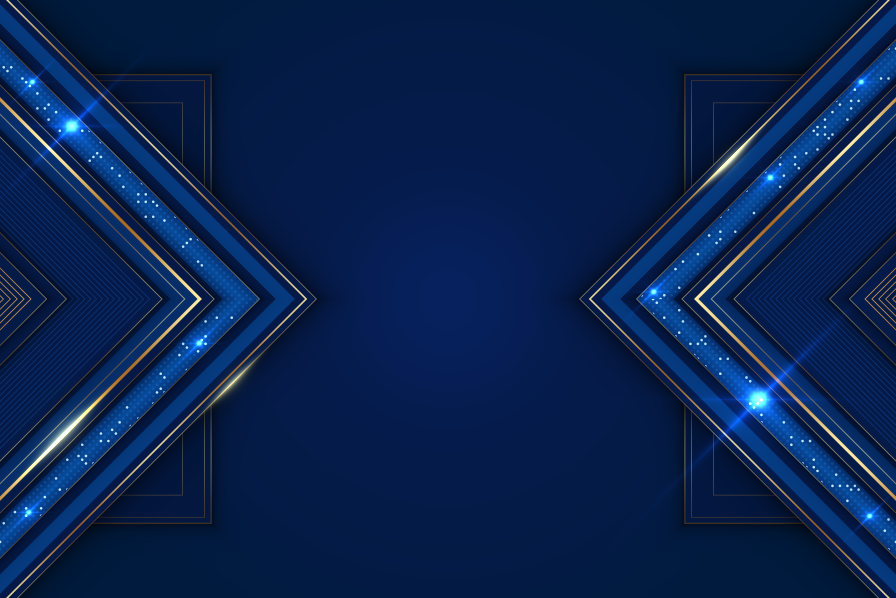
Give the GLSL for this background, as a Shadertoy shader.

```glsl
// Navy backdrop with mirrored gold-trimmed chevrons, dotted bands and star flares.

float hash(vec2 p) {
    return fract(sin(dot(p, vec2(127.1, 311.7))) * 43758.5453);
}

// Antialiased coverage of a signed distance
float fill(float d) {
    return clamp(0.5 - d * iResolution.y, 0.0, 1.0);
}

float stroke(float d, float halfWidth) {
    return fill(abs(d) - halfWidth);
}

// Soft-edged strip between two distances
float strip(float d, float inner, float outer) {
    return fill(inner - d) * fill(d - outer);
}

// Shadow cast outward from an edge
float shadow(float d, float reach) {
    return 1.0 - 0.5 * step(0.0, d) * exp(-max(d, 0.0) / reach);
}

vec3 goldTone(float y) {
    float sheen = 0.5 + 0.5 * cos(y * 24.7);
    return mix(vec3(0.68, 0.42, 0.12), vec3(1.0, 0.92, 0.62), sheen);
}

// Diagonal frame: x runs along the rising diagonal, y across it
vec2 diagonal(vec2 p) {
    return vec2(p.x + p.y, p.y - p.x) * 0.7071;
}

vec3 starFlare(vec2 p, float size) {
    p /= size;
    vec2 q = abs(diagonal(p)), a = abs(p);
    float rays = exp(-q.y / 0.0035 - q.x / 0.045)
               + 0.6 * exp(-a.y / 0.003 - a.x / 0.03)
               + 0.4 * exp(-q.x / 0.003 - q.y / 0.016);
    float r = length(p);
    return vec3(0.03, 0.33, 1.0) * (1.2 * rays + 0.5 * exp(-r / 0.02))
         + vec3(0.6, 0.85, 0.8) * exp(-r * r / 0.00008);
}

vec3 goldGlint(vec2 p, float len) {
    vec2 q = diagonal(p) / len;
    float body = exp(-q.x * q.x * 2.5 - abs(q.y) * 16.0 * (1.0 + 2.0 * q.x * q.x));
    return vec3(0.85, 0.8, 0.35) * body + vec3(0.3, 0.3, 0.35) * body * body;
}

void mainImage(out vec4 fragColor, in vec2 fragCoord) {
    vec2 p = (fragCoord - 0.5 * iResolution.xy) / iResolution.y;
    float edge = 0.5 * iResolution.x / iResolution.y - abs(p.x);
    float y = abs(p.y);
    float s = edge + y;
    vec3 gold = goldTone(y);

    // Radial backdrop with faint rings
    float r = length(p);
    float ringed = mix(r, floor(r * 16.0 + 0.5) / 16.0, 0.35);
    vec3 col = mix(vec3(0.025, 0.13, 0.37), vec3(0.02, 0.105, 0.29), smoothstep(0.0, 0.28, ringed));
    col = mix(col, vec3(0.0, 0.105, 0.24), smoothstep(0.25, 0.75, ringed));

    // Nested rectangles behind the chevrons
    float frame = max(edge - 0.353, y - 0.375);
    col *= shadow(frame, 0.012);
    col = mix(col, vec3(0.01, 0.09, 0.25), fill(frame));
    col = mix(col, gold * 0.8, 0.6 * stroke(frame, 0.0008));
    col = mix(col, gold * 0.8, 0.5 * stroke(max(edge - 0.342, y - 0.365), 0.0006));
    col = mix(col, gold * 0.8, 0.45 * stroke(max(edge - 0.305, y - 0.328), 0.0006));

    // Chevron body and its blue bands
    float d = (s - 0.529) * 0.7071;
    col *= shadow(d, 0.02);
    col = mix(col, vec3(0.015, 0.1, 0.28), fill(d));
    col = mix(col, vec3(0.02, 0.23, 0.5), strip(s, 0.461, 0.493));
    col = mix(col, vec3(0.02, 0.18, 0.42), strip(s, 0.285, 0.330));
    float across = abs(s - 0.403) / 0.031;
    col = mix(col, mix(vec3(0.03, 0.3, 0.62), vec3(0.02, 0.19, 0.45), across), strip(s, 0.372, 0.434));

    // Dots in the main band, a few of them sparkling
    vec2 grid = vec2(s, edge - y) / 0.0125;
    vec2 cell = floor(grid);
    float dotShape = fill((length(fract(grid) - 0.5) - 0.24) * 0.0088);
    float rnd = hash(cell + 40.0 * step(0.0, p.x) + 90.0 * step(0.0, p.y));
    vec3 dotColor = mix(vec3(0.08, 0.43, 0.78), vec3(0.75, 0.92, 1.0), step(0.86, rnd));
    col = mix(col, dotColor, dotShape * strip(s, 0.376, 0.43) * (0.45 + 0.55 * step(0.86, rnd)));

    // Inner panel of fine blue lines, then small gold lines at the border
    float comb = abs(fract(s / 0.0098) - 0.5) * 0.0098 * 0.7071;
    col = mix(col, vec3(0.05, 0.28, 0.6), 0.6 * fill(comb - 0.0007) * strip(s, 0.115, 0.252));
    float nest = abs(fract(s / 0.0115) - 0.5) * 0.0115 * 0.7071;
    col = mix(col, gold * vec3(0.95, 0.75, 0.5), 0.8 * fill(nest - 0.0007) * fill(s - 0.058));

    // Thin trims, each with a soft shadow outside it
    float trims[6] = float[6](0.529, 0.434, 0.358, 0.271, 0.111, 0.078);
    for (int i = 0; i < 6; i++) {
        float t = (s - trims[i]) * 0.7071;
        if (i > 0) col *= shadow(t, 0.009);
        col = mix(col, gold * 0.85, 0.6 * stroke(t, 0.0007));
    }
    // Bright metallic trims
    col = mix(col, gold, 0.9 * stroke((s - 0.512) * 0.7071, 0.0014));
    col = mix(col, gold, stroke((s - 0.334) * 0.7071, 0.0026));
    col = mix(col, gold, 0.6 * stroke((s - 0.309) * 0.7071, 0.0008));

    // Glints on the metal
    col += goldGlint(p - vec2(-0.643, -0.227), 0.12);
    col += 0.75 * goldGlint(p - vec2(-0.361, -0.141), 0.09);
    col += 0.9 * goldGlint(p - vec2(0.471, 0.230), 0.09);

    // Star flares: x, y, size
    vec3 stars[9] = vec3[9](
        vec3(-0.629, 0.289, 1.0), vec3(-0.695, 0.363, 0.4), vec3(-0.416, -0.074, 0.45),
        vec3(-0.701, -0.357, 0.4), vec3(0.691, 0.363, 0.4), vec3(0.539, 0.203, 0.45),
        vec3(0.344, 0.012, 0.45), vec3(0.520, -0.168, 1.5), vec3(0.705, -0.363, 0.4));
    for (int i = 0; i < 9; i++) col += starFlare(p - stars[i].xy, stars[i].z);

    fragColor = vec4(min(col, 1.0), 1.0);
}
```
